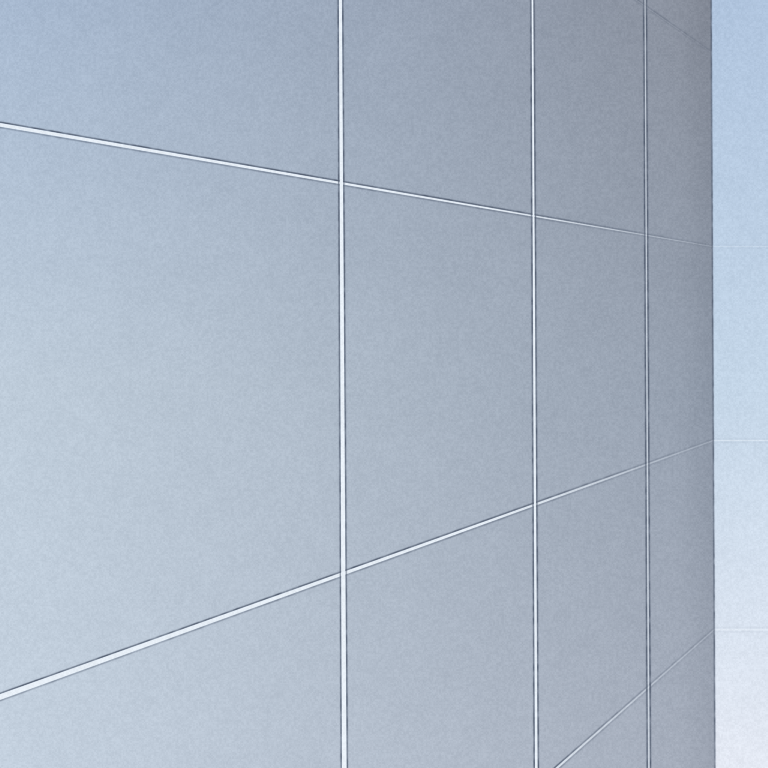
Reproduce this pattern procedurally as a WebGL 2 fragment shader.

```glsl
#version 300 es
precision highp float;

uniform vec2 u_resolution;
out vec4 fragColor;

// Perspective layout, in canvas units
const vec2 VANISHING = vec2(1.405, 0.5975);
const float CORNER_X = 0.9284;
const float COLUMN_STEP = 0.3675;
const float COLUMN_START = 1.0425;
const float ROW_STEP = 0.530;
const float ROW_START = 0.3590;
const float FLOOR_ROW_TRIM = 0.015;
const float LEAN = 0.005;

// Seams and surface
const float COLUMN_HALF = 0.0027;
const float ROW_HALF = 0.0021;
const float EDGE_WIDTH = 0.0012;
const float GRAIN_CELLS = 512.0;
const float GRAIN_AMOUNT = 0.026;
const float MOTTLE_AMOUNT = 0.008;
const float TILE_AMOUNT = 0.006;

// Colours
const vec3 LEFT_TOP = vec3(0.655, 0.725, 0.815);
const vec3 LEFT_MID = vec3(0.745, 0.80, 0.855);
const vec3 LEFT_LOW = vec3(0.765, 0.815, 0.87);
const vec3 FAR_TOP = vec3(0.535, 0.56, 0.61);
const vec3 FAR_MID = vec3(0.58, 0.62, 0.68);
const vec3 FAR_LOW = vec3(0.645, 0.675, 0.73);
const vec3 SIDE_TOP = vec3(0.69, 0.77, 0.87);
const vec3 SIDE_MID = vec3(0.77, 0.84, 0.91);
const vec3 SIDE_LOW = vec3(0.90, 0.92, 0.96);
const vec3 GROUT = vec3(0.92, 0.95, 0.98);
const vec3 GROOVE = vec3(0.31, 0.35, 0.42);

float hash(vec2 p) {
    vec3 q = fract(p.xyx * 0.1031);
    q += dot(q, q.yzx + 33.33);
    return fract((q.x + q.y) * q.z);
}

float noise(vec2 p) {
    vec2 i = floor(p), f = fract(p);
    f = f * f * (3.0 - 2.0 * f);
    return mix(mix(hash(i), hash(i + vec2(1, 0)), f.x),
               mix(hash(i + vec2(0, 1)), hash(i + vec2(1, 1)), f.x), f.y);
}

vec3 verticalRamp(vec3 low, vec3 mid, vec3 top, float y) {
    return y < 0.5 ? mix(low, mid, y * 2.0) : mix(mid, top, y * 2.0 - 1.0);
}

// Signed offset to the nearest multiple of a step
float nearestLine(float v, float start, float stepSize) {
    return (fract((v - start) / stepSize + 0.5) - 0.5) * stepSize;
}

// Pale grout line flanked by thin dark grooves
vec3 seam(vec3 base, float d, float halfWidth, float light, float dark, float px) {
    float edge = max(EDGE_WIDTH, px * 0.55);
    float offset = (abs(d) - halfWidth - edge) / edge;
    base = mix(base, GROOVE, dark * exp(-offset * offset));
    float soft = px * 0.6;
    float core = 1.0 - smoothstep(halfWidth - soft, halfWidth + soft, abs(d));
    return mix(base, GROUT, light * core);
}

void main() {
    vec2 uv = gl_FragCoord.xy / u_resolution;
    float px = 1.0 / min(u_resolution.x, u_resolution.y);
    float x = uv.x + LEAN * (uv.y - 0.5);

    // Wall coordinates: depth along it, height converging to the vanishing point
    float gap = VANISHING.x - min(x, CORNER_X);
    float depth = 1.0 / gap;
    float drop = (VANISHING.y - uv.y) / gap;
    drop += FLOOR_ROW_TRIM * smoothstep(0.4, 1.0, drop);

    // Long wall, each tile slightly different
    float along = pow(clamp(x / CORNER_X, 0.0, 1.0), 1.2);
    vec3 wall = mix(verticalRamp(LEFT_LOW, LEFT_MID, LEFT_TOP, uv.y),
                    verticalRamp(FAR_LOW, FAR_MID, FAR_TOP, uv.y), along);
    vec2 tile = floor(vec2((depth - COLUMN_START) / COLUMN_STEP,
                           (drop - ROW_START) / ROW_STEP));
    wall += (hash(tile + 17.0) - 0.5) * TILE_AMOUNT;
    wall -= 0.03 * smoothstep(0.05, 0.0, CORNER_X - x);

    // Wear breaks the groove edges unevenly
    float wear = mix(0.6, 1.2, noise(uv * 130.0));

    // Horizontal seams thin out upward and toward the corner
    float rowDist = nearestLine(drop, ROW_START, ROW_STEP) * gap / sqrt(1.0 + drop * drop);
    float weight = smoothstep(-1.1, 0.4, drop);
    float nearness = smoothstep(0.46, 0.80, gap);
    float floorLight = 0.5 * smoothstep(0.6, 0.9, drop) * smoothstep(0.50, 0.65, gap);
    float rowLight = mix(0.15, 0.95, max(nearness, floorLight)) * smoothstep(0.05, 0.5, weight);
    float rowDark = (rowDist < 0.0 ? 0.8 : 0.4) * mix(0.2, 1.0, nearness) * wear;
    wall = seam(wall, rowDist, ROW_HALF * pow(gap, 1.4) * weight, rowLight, rowDark, px);

    // Vertical seams widen toward the viewer and the floor
    float columnDist = nearestLine(depth, COLUMN_START, COLUMN_STEP) * gap * gap;
    float columnHalf = COLUMN_HALF * gap * gap * mix(1.15, 0.75, uv.y);
    float columnLight = mix(0.45, 1.0, smoothstep(0.5, 0.75, gap));
    wall = seam(wall, columnDist, columnHalf, columnLight, 0.75 * wear, px);

    // Bright return wall with faint level seams
    vec3 side = verticalRamp(SIDE_LOW, SIDE_MID, SIDE_TOP, uv.y);
    side = seam(side, rowDist, 0.0008, 0.4 * weight * weight, 0.05 * weight, px);

    // Corner line
    float cornerDist = x - CORNER_X;
    vec3 color = mix(wall, side, smoothstep(-px, px, cornerDist));
    float line = max(0.0012, px * 0.7);
    color = mix(color, GROOVE, 0.7 * wear * exp(-pow(cornerDist / line, 2.0)));

    // Fine grain and soft mottling
    float grain = hash(floor(uv * GRAIN_CELLS)) + noise(uv * GRAIN_CELLS * 0.6) - 1.0;
    float mottle = noise(uv * 60.0) + noise(uv * 17.0 + 5.0) - 1.0;
    color += grain * GRAIN_AMOUNT + mottle * MOTTLE_AMOUNT;
    fragColor = vec4(clamp(color, 0.0, 1.0), 1.0);
}
```
